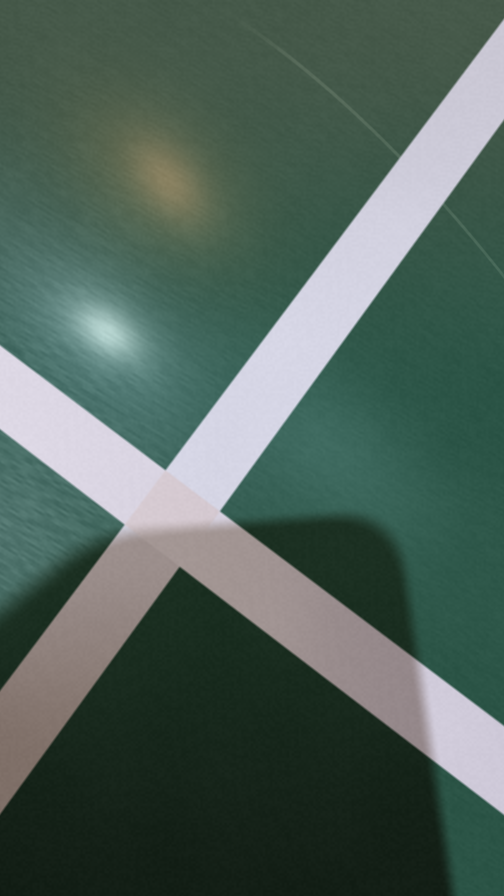
This texture is drawn by a WebGL 1 fragment shader. Its source:

```glsl
precision highp float;

uniform vec2 u_resolution;

float hash(vec2 p) {
  return fract(sin(dot(p, vec2(127.1, 311.7))) * 43758.5453);
}

float noise(vec2 p) {
  vec2 i = floor(p);
  vec2 f = fract(p);
  f = f * f * (3.0 - 2.0 * f);
  float low = mix(hash(i), hash(i + vec2(1.0, 0.0)), f.x);
  float high = mix(hash(i + vec2(0.0, 1.0)), hash(i + vec2(1.0, 1.0)), f.x);
  return mix(low, high, f.y);
}

vec2 rotate(vec2 p, float angle) {
  float c = cos(angle);
  float s = sin(angle);
  return vec2(c * p.x + s * p.y, c * p.y - s * p.x);
}

// Signed distance above the line y = start + slope * x.
float aboveLine(vec2 p, float start, float slope) {
  return (p.y - start - slope * p.x) / sqrt(1.0 + slope * slope);
}

float stripe(float belowTop, float aboveBottom, float blur) {
  return smoothstep(-blur, blur, min(belowTop, aboveBottom));
}

float glow(vec2 p, vec2 center, vec2 radius, float angle) {
  vec2 q = rotate(p - center, angle) / radius;
  return exp(-dot(q, q));
}

float smoothMax(float a, float b, float k) {
  float h = max(k - abs(a - b), 0.0) / k;
  return max(a, b) + h * h * k * 0.25;
}

float shadowDistance(vec2 p) {
  float top = smoothMax(aboveLine(p, 0.5625, 0.8), aboveLine(p, 0.704, 0.075), 0.06);
  float side = p.x - 0.799 - 0.15 * (0.667 - p.y);
  return smoothMax(top, side, 0.13);
}

vec3 litFloor(vec2 p) {
  vec3 color = mix(vec3(0.17, 0.33, 0.275), vec3(0.27, 0.345, 0.285), smoothstep(0.95, 1.75, p.y));

  // Broad cool sheen
  color += vec3(0.15, 0.13, 0.16) * glow(p, vec2(-0.05, 0.72), vec2(0.32, 0.25), 0.0);
  color += vec3(0.10, 0.10, 0.13) * glow(p, vec2(0.16, 1.10), vec2(0.42, 0.20), -0.7);
  color += vec3(0.06, 0.07, 0.08) * glow(p, vec2(0.67, 0.88), vec2(0.25, 0.13), -0.8);

  // Lamp reflections
  color += vec3(0.13, 0.13, 0.14) * glow(p, vec2(0.20, 1.13), vec2(0.16, 0.085), -0.7);
  color += vec3(0.30, 0.27, 0.27) * glow(p, vec2(0.213, 1.118), vec2(0.068, 0.040), -0.6);
  color += vec3(0.13, 0.07, 0.03) * glow(p, vec2(0.31, 1.42), vec2(0.20, 0.13), -0.7);
  color += vec3(0.17, 0.09, 0.06) * glow(p, vec2(0.336, 1.415), vec2(0.095, 0.055), -0.9);

  // Brushed grain, strongest in the sheen
  float grain = noise(rotate(p, -0.55) * vec2(45.0, 190.0)) - 0.5;
  float strength = 0.015 + 0.07 * glow(p, vec2(0.06, 0.85), vec2(0.28, 0.45), 0.0);
  color += grain * strength;

  // Faint curved seam
  float dx = p.x - 0.794;
  float seam = abs(p.y - 1.465 + 1.03 * dx + 0.56 * dx * dx) * 0.7;
  color += vec3(0.08, 0.075, 0.07) * (1.0 - smoothstep(0.001, 0.005, seam)) * smoothstep(0.42, 0.65, p.x);
  return color;
}

void main() {
  vec2 p = gl_FragCoord.xy / u_resolution.x;
  float edge = max(0.0032, 0.8 / u_resolution.x);

  float rising = stripe(-aboveLine(p, 0.407, 1.333), aboveLine(p, 0.162, 1.378), edge);
  float falling = stripe(-aboveLine(p, 1.0926, -0.755), aboveLine(p, 0.926, -0.765), edge);

  float blur = mix(0.035, 0.018, smoothstep(0.0, 0.4, p.x));
  float shade = 1.0 - smoothstep(-blur, blur, shadowDistance(p));

  // Floor in light and in shadow
  vec3 darkFloor = mix(vec3(0.075, 0.12, 0.085), vec3(0.105, 0.185, 0.13), smoothstep(0.0, 0.65, p.y));
  vec3 color = mix(litFloor(p), darkFloor, shade);

  // Painted stripes
  vec3 risingLit = mix(vec3(0.84, 0.84, 0.90), vec3(0.79, 0.78, 0.83), smoothstep(1.0, 1.75, p.y));
  vec3 risingDark = mix(vec3(0.50, 0.44, 0.41), vec3(0.61, 0.56, 0.55), smoothstep(0.25, 0.7, p.y));
  color = mix(color, mix(risingLit, risingDark, shade), rising);

  vec3 fallingLit = mix(vec3(0.87, 0.85, 0.90), vec3(0.81, 0.79, 0.85), p.x);
  vec3 fallingDark = mix(vec3(0.64, 0.59, 0.58), vec3(0.58, 0.53, 0.54), smoothstep(0.4, 0.85, p.x));
  fallingLit -= vec3(0.01, 0.035, 0.06) * rising;
  color = mix(color, mix(fallingLit, fallingDark, shade), falling);

  // Fine surface mottling
  color += (noise(p * 210.0) - 0.5) * 0.018 + (noise(p * 9.0) - 0.5) * 0.012;
  gl_FragColor = vec4(clamp(color, 0.0, 1.0), 1.0);
}
```
